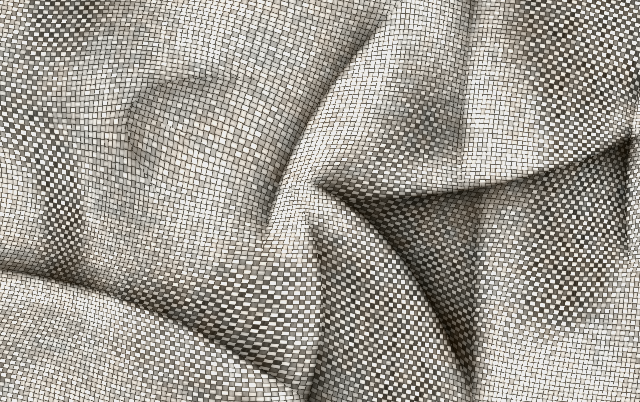
A WebGL 2 fragment shader for this texture:

```glsl
#version 300 es
precision highp float;
// Crumpled basket-weave cloth with deep curved folds and light and dark yarns.
uniform vec2 u_resolution;
out vec4 fragColor;

float hash(vec2 p) {
  vec3 q = fract(vec3(p.xyx) * 0.1031);
  q += dot(q, q.yzx + 33.33);
  return fract((q.x + q.y) * q.z);
}

float noise(vec2 p) {
  vec2 i = floor(p), f = fract(p);
  f = f * f * f * (f * (f * 6.0 - 15.0) + 10.0);
  return mix(mix(hash(i), hash(i + vec2(1, 0)), f.x),
             mix(hash(i + vec2(0, 1)), hash(i + 1.0), f.x), f.y);
}

// Fold along a quadratic curve: shadow on its left, lit ridge on its right.
void fold(vec2 p, vec2 a, vec2 b, vec2 c, float depth, float width,
          inout vec2 cloth, inout float light) {
  vec2 e = b - a, bend = a - 2.0 * b + c;
  float t = 0.0, nearest = 1e5;
  for (int i = 0; i <= 10; i++) {
    float k = float(i) / 10.0;
    vec2 r = a + 2.0 * e * k + bend * k * k - p;
    if (dot(r, r) < nearest) { nearest = dot(r, r); t = k; }
  }
  // Refine the closest point on the curve.
  for (int i = 0; i < 4; i++) {
    vec2 r = a + 2.0 * e * t + bend * t * t - p;
    vec2 v = 2.0 * (e + bend * t);
    float vv = dot(v, v);
    t = clamp(t - dot(r, v) / max(vv + 2.0 * dot(r, bend), 0.5 * vv), 0.0, 1.0);
  }
  vec2 dir = normalize(e + bend * t);
  vec2 normal = vec2(-dir.y, dir.x);
  vec2 r = p - (a + 2.0 * e * t + bend * t * t);
  float s = dot(r, normal) > 0.0 ? length(r) : -length(r);
  float fade = smoothstep(0.0, 0.22, t) * smoothstep(1.0, 0.78, t);

  float ridge = (s + width) / (0.8 * width);
  float shadow = s > 0.0 ? exp(-s / width) : exp(s / (0.16 * width));
  light += fade * depth * (0.4 * exp(-ridge * ridge) - shadow);

  // Cloth foreshortens towards the crease and shears along it.
  float pull = fade * depth * exp(-abs(s) / 0.08);
  cloth += pull * (0.07 * dir - 0.045 * sign(s) * normal);
}

// Returns the tone of the woven yarns; contrast separates the two yarn colours.
float weave(vec2 uv, float contrast, float blur) {
  vec2 cell = floor(uv), f = fract(uv) - 0.5;
  bool isWarp = mod(cell.x + cell.y, 2.0) > 0.5;
  vec2 along = isWarp ? f.yx : f;
  float d = length(max(abs(along) - vec2(0.40, 0.29), 0.0)) - 0.11;
  float yarn = 1.0 - smoothstep(-blur, blur, d);

  float tone = isWarp ? mix(1.10, 0.46, contrast) : 1.24;
  tone += 0.30 * (hash(cell + 7.0) - 0.5);
  tone += 0.12 * (hash(vec2(isWarp ? cell.x : cell.y, isWarp ? 91.0 : 37.0)) - 0.5);
  // Rounded yarn with fine fibres running along it.
  tone *= 1.08 - 0.9 * along.y * along.y - 0.35 * along.x * along.x;
  vec2 fibre = isWarp ? uv.yx : uv;
  tone += 0.16 * (noise(fibre * vec2(1.3, 5.0)) - 0.5);
  return mix(0.44, tone, yarn);
}

void main() {
  vec2 p = gl_FragCoord.xy / u_resolution.y;
  p.x *= 1.59 * u_resolution.y / u_resolution.x;

  // Slow drift of the threads and broad undulations of the cloth.
  vec2 drift = vec2(noise(p * 2.3 + 4.0), noise(p * 2.3 + 19.0)) - 0.5;
  vec2 cloth = p + 0.13 * drift;
  float swell = noise(p * 3.1 + drift + 31.0);
  float light = 0.69 + 0.26 * (swell - 0.5);
  light += 0.05 * sin(9.0 * p.x + 13.0 * p.y + 9.0 * drift.x);

  // Deep central folds.
  fold(p, vec2(0.65, 0.36), vec2(0.68, 0.68), vec2(1.02, 1.02), 0.52, 0.055, cloth, light);
  fold(p, vec2(0.70, 0.56), vec2(1.00, 0.52), vec2(1.20, -0.05), 0.50, 0.050, cloth, light);
  fold(p, vec2(1.72, 0.74), vec2(1.36, 0.50), vec2(0.82, 0.50), 0.46, 0.055, cloth, light);
  fold(p, vec2(-0.25, 0.34), vec2(0.35, 0.36), vec2(0.84, -0.06), 0.44, 0.045, cloth, light);
  // Softer secondary folds.
  fold(p, vec2(0.69, 0.58), vec2(0.92, 0.28), vec2(0.68, -0.2), 0.30, 0.050, cloth, light);
  fold(p, vec2(1.18, -0.2), vec2(1.16, 0.22), vec2(1.20, 0.58), 0.26, 0.080, cloth, light);
  fold(p, vec2(1.57, 0.30), vec2(1.52, 0.60), vec2(1.62, 0.88), 0.40, 0.030, cloth, light);
  fold(p, vec2(0.68, 0.80), vec2(0.12, 0.86), vec2(0.42, 0.48), 0.20, 0.080, cloth, light);
  fold(p, vec2(1.15, 0.50), vec2(1.13, 0.80), vec2(1.22, 1.2), 0.24, 0.050, cloth, light);
  light = clamp(light, 0.16, 0.84);

  // Checks stand out on the slopes and fade where the cloth lies flat.
  float contrast = smoothstep(0.30, 0.72, noise(p * 3.4 + 2.0 * drift + 52.0) + 0.5 * (0.66 - light));
  mat2 turn = mat2(0.985, 0.174, -0.174, 0.985);
  vec2 uv = turn * cloth * vec2(76.0, 84.0);
  float blur = max(0.07, 42.0 / u_resolution.y);
  float tone = light * weave(uv, contrast, blur);

  // Warm grey with slight beige variation between patches and yarns.
  float warmth = noise(uv * 0.35) + 0.6 * noise(p * 6.0) - 0.8;
  vec3 colour = tone + vec3(0.018, 0.0, -0.034) + 0.025 * warmth * vec3(1.0, 0.0, -0.8);
  fragColor = vec4(clamp(colour, 0.0, 0.93), 1.0);
}
```
